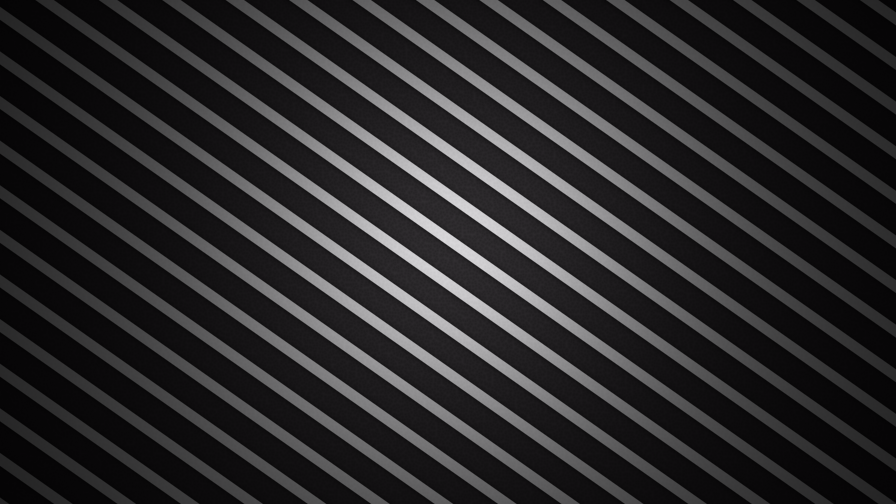
Reproduce this pattern procedurally as a WebGL 1 fragment shader.

```glsl
precision highp float;

// Pale diagonal stripes over charcoal bands, lit by a soft central spotlight.
// Stripes repeat along one tilted axis; each casts a thin shadow on the bands,
// and fine cellular noise gives the surface a slight grain.

uniform vec2 u_resolution;

const float TILT = 0.613;           // stripe slope in radians
const float PERIOD = 0.0724;        // stripe spacing, in canvas heights
const float STRIPE_WIDTH = 0.0212;
const float PHASE = 0.288;          // offset in periods from the centre
const float GRAIN_SCALE = 170.0;    // grain cells per canvas height
const vec2 LIGHT_CENTRE = vec2(0.01, 0.03);

const vec3 STRIPE_COLOUR = vec3(0.84, 0.835, 0.845);
const vec3 BAND_COLOUR = vec3(0.190, 0.183, 0.190);
const vec3 BAND_BLACK = vec3(0.011, 0.014, 0.011);

vec2 hash2(vec2 cell) {
  vec2 q = vec2(dot(cell, vec2(127.1, 311.7)), dot(cell, vec2(269.5, 183.3)));
  return fract(sin(q) * 43758.5);
}

// Distance to the nearest jittered cell point.
float cellular(vec2 p) {
  vec2 cell = floor(p);
  vec2 local = fract(p);
  float nearest = 2.0;
  for (int y = -1; y <= 1; y++) {
    for (int x = -1; x <= 1; x++) {
      vec2 offset = vec2(float(x), float(y));
      vec2 delta = offset + hash2(cell + offset) - local;
      nearest = min(nearest, dot(delta, delta));
    }
  }
  return sqrt(nearest);
}

// Signed distance from the middle line of the nearest stripe.
float stripeOffset(vec2 p, float tilt, float period, float phase) {
  float across = dot(p, vec2(sin(tilt), cos(tilt))) / period;
  return (fract(across - phase + 0.5) - 0.5) * period;
}

float spotlight(vec2 p, vec2 centre, float falloff) {
  vec2 d = p - centre;
  return 1.0 / (1.0 + falloff * dot(d, d));
}

// Darkening beside a stripe, deeper on its lower side.
float edgeShadow(float offset, float edge, float reach) {
  float depth = offset < 0.0 ? 0.5 : 0.35;
  return 1.0 - depth * exp(-max(edge, 0.0) / reach);
}

void main() {
  vec2 p = (gl_FragCoord.xy - 0.5 * u_resolution) / u_resolution.y;
  float pixel = 1.0 / u_resolution.y;

  float light = spotlight(p, LIGHT_CENTRE, 4.8);
  float grain = cellular(p * GRAIN_SCALE) - 0.5;

  // Bands: lit charcoal with grain and stripe shadows.
  float offset = stripeOffset(p, TILT, PERIOD, PHASE);
  float edge = abs(offset) - 0.5 * STRIPE_WIDTH;
  vec3 band = max(BAND_COLOUR * light - BAND_BLACK, 0.0);
  band *= (1.0 + 0.22 * grain) * edgeShadow(offset, edge, 0.004);

  // Stripes: smooth metal grey with a fainter grain.
  vec3 stripe = STRIPE_COLOUR * light * (1.0 + 0.04 * grain);

  float coverage = 1.0 - smoothstep(-0.75 * pixel, 0.75 * pixel, edge);
  gl_FragColor = vec4(mix(band, stripe, coverage), 1.0);
}
```
